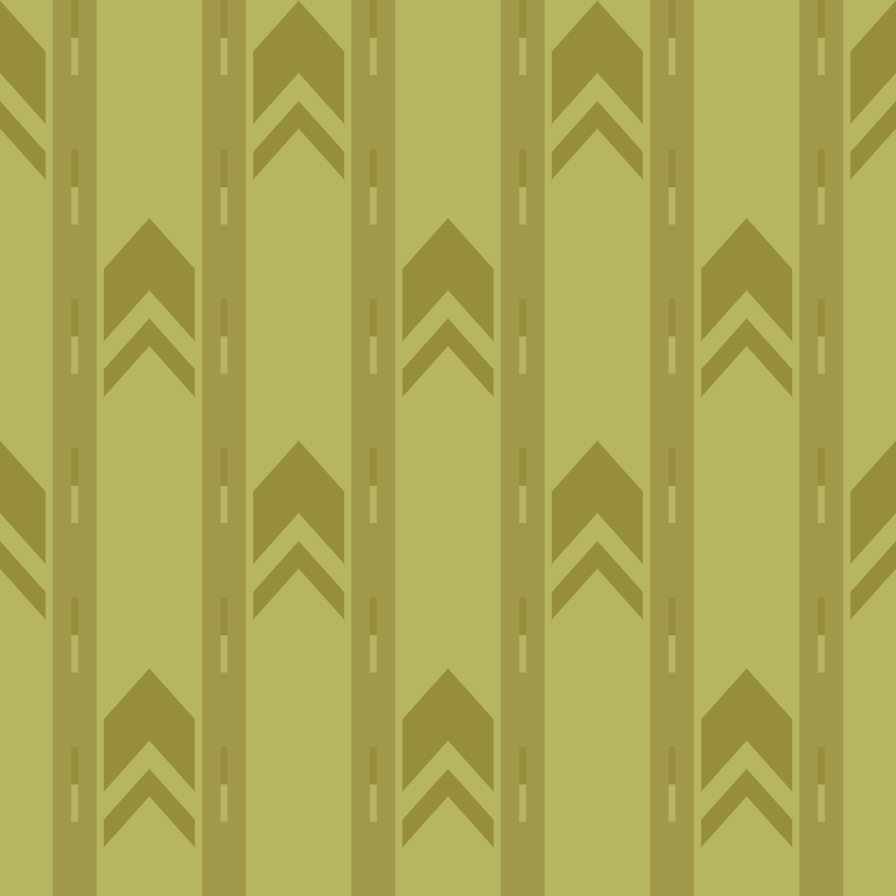
Give the GLSL for this pattern, as a Shadertoy shader.

```glsl
// Olive road stripes with dashed centre lines and staggered double chevrons.

const vec3 GROUND = vec3(0.714, 0.710, 0.380);
const vec3 ROAD   = vec3(0.631, 0.600, 0.290);
const vec3 ARROW  = vec3(0.588, 0.558, 0.228);

const float COLUMNS = 6.0;
const int ARROW_ROWS = 4;

// Signed offset from the nearest multiple of one unit, shifted to centre.
float repeatOffset(float x, float centre) {
    return fract(x - centre + 0.5) - 0.5;
}

// Smooth coverage of a signed distance.
float coverage(float dist, float pixel) {
    return clamp(0.5 - dist / pixel, 0.0, 1.0);
}

float boxDistance(vec2 p, vec2 halfSize) {
    vec2 d = abs(p) - halfSize;
    return max(d.x, d.y);
}

// Upward V band between two depths below its apex line.
float chevronDistance(vec2 p, float top, float bottom) {
    const float SLOPE = 1.12;
    const float HALF_WIDTH = 0.305;
    float depth = p.y - SLOPE * abs(p.x);
    float band = max(top - depth, depth - bottom) / length(vec2(1.0, SLOPE));
    return max(band, abs(p.x) - HALF_WIDTH);
}

// Thick arrowhead followed by a thin chevron.
float arrowDistance(vec2 p) {
    return min(chevronDistance(p, 0.0, 0.484), chevronDistance(p, 0.672, 0.857));
}

// Row spacing widens slightly down the canvas.
float apexDepth(float row) {
    return 0.004 + 1.439 * row + 0.0172 * row * row;
}

// Alternate rows occupy alternate columns.
float arrowField(vec2 p) {
    float column = floor(p.x + 0.5);
    float dist = 10.0;
    for (int i = 0; i < ARROW_ROWS; i++) {
        float row = float(i);
        if (mod(column + row, 2.0) < 0.5) {
            dist = min(dist, arrowDistance(p - vec2(column, apexDepth(row))));
        }
    }
    return dist;
}

void mainImage(out vec4 fragColor, in vec2 fragCoord) {
    // One unit is one column pitch; y runs downward from the top edge.
    float pixel = COLUMNS / iResolution.y;
    vec2 p = vec2(fragCoord.x, iResolution.y - fragCoord.y) * pixel;

    // Road stripes
    float roadX = repeatOffset(p.x, 0.5);
    vec3 colour = mix(GROUND, ROAD, coverage(abs(roadX) - 0.147, pixel));

    // Centre dashes: dark upper half, light lower half
    float fullDash = boxDistance(vec2(roadX, repeatOffset(p.y, 0.25)), vec2(0.0235, 0.25));
    float lightDash = boxDistance(vec2(roadX, repeatOffset(p.y, 0.378)), vec2(0.0235, 0.125));
    colour = mix(colour, ARROW, coverage(fullDash, pixel));
    colour = mix(colour, GROUND, coverage(lightDash, pixel));

    // Chevron arrows
    colour = mix(colour, ARROW, coverage(arrowField(p), pixel));

    fragColor = vec4(colour, 1.0);
}
```
